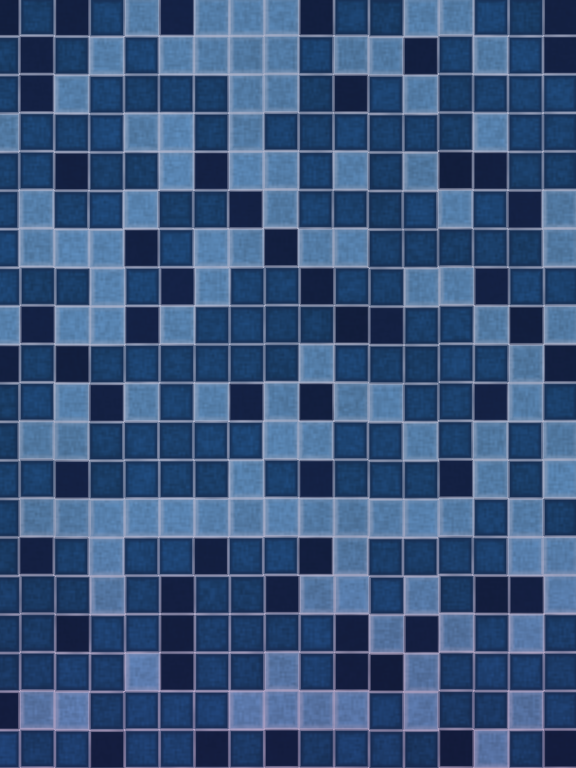
A Shadertoy shader for this texture:

```glsl
// Glass mosaic wall: small navy, teal-blue and pale-blue tiles in pale grout.
// A slightly uneven grid gives each cell a hashed kind; every tile gets a rim,
// a brushed grain and a soft tint, then the grout is laid over the seams.

const vec2 TILES = vec2(16.5, 19.93);        // repeats across and down
const vec2 GRID_OFFSET = vec2(0.44, 0.014);  // where the first seams fall

const vec3 NAVY       = vec3(0.075, 0.125, 0.255);
const vec3 BLUE       = vec3(0.105, 0.245, 0.410);
const vec3 BLUE_RIM   = vec3(0.090, 0.175, 0.315);
const vec3 PALE       = vec3(0.325, 0.485, 0.650);
const vec3 PALE_RIM   = vec3(0.500, 0.590, 0.715);
const vec3 GROUT      = vec3(0.680, 0.700, 0.790);

float hash(vec2 p) {
    vec3 q = fract(vec3(p.xyx) * 0.1031);
    q += dot(q, q.yzx + 33.33);
    return fract((q.x + q.y) * q.z);
}

float noise(vec2 p) {
    vec2 i = floor(p), f = fract(p);
    f = f * f * (3.0 - 2.0 * f);
    return mix(mix(hash(i), hash(i + vec2(1, 0)), f.x),
               mix(hash(i + vec2(0, 1)), hash(i + vec2(1, 1)), f.x), f.y);
}

// At most one navy tile in each run of four, and some rows nearly without.
bool isNavy(vec2 cell) {
    float shift = floor(4.0 * hash(vec2(cell.y, 71.0)));
    float column = cell.x + shift;
    vec2 run = vec2(floor(column / 4.0), cell.y);
    float chance = hash(vec2(cell.y, 19.0)) < 0.33 ? 0.1 : 0.82;
    float slot = floor(4.0 * hash(run + 43.0));
    return hash(run + 7.0) < chance && mod(column, 4.0) == slot;
}

// Nudges the seams of each row and column a little out of line.
vec2 unevenGrid(vec2 g, float amount) {
    g.x += amount * (hash(vec2(floor(g.y), 5.0)) - 0.5);
    g.y += amount * (hash(vec2(floor(g.x), 11.0)) - 0.5);
    return g;
}

vec3 tileColor(vec2 cell, vec2 f, vec2 g) {
    vec2 inset = min(f, 1.0 - f);
    float rim = 1.0 - smoothstep(0.05, 0.17, min(inset.x, inset.y));
    float grain = noise(g * vec2(15.0, 7.0)) + noise(g * vec2(6.0, 17.0)) - 1.0;
    float tone = hash(cell + 101.0) - 0.5;

    if (isNavy(cell)) return NAVY * (1.0 + 0.12 * tone + 0.04 * grain);

    if (hash(cell + 29.0) < 0.42) {
        // Pale glass: strongest light on the left and lower bevels.
        float left = 1.0 - smoothstep(0.07, 0.19, f.x);
        float low = 1.0 - smoothstep(0.05, 0.18, f.y);
        float bevel = max(max(left, 0.75 * low), 0.4 * rim);
        vec3 body = PALE * (1.0 + 0.10 * tone + 0.10 * grain);
        return mix(body, PALE_RIM, bevel * (0.75 + 0.2 * grain));
    }

    // Deep blue glass: darker rim and a faint glow towards the middle.
    vec3 body = BLUE * (1.0 + 0.16 * tone + 0.13 * grain);
    body *= 1.05 - 0.25 * dot(f - 0.5, f - 0.5);
    return mix(body, BLUE_RIM, 0.75 * rim);
}

// Soft coverage of a seam along each axis.
vec2 seamCoverage(vec2 f, vec2 halfWidth, vec2 pixel) {
    vec2 d = min(f, 1.0 - f);
    vec2 soft = max(vec2(0.026), 0.7 * pixel);
    return 1.0 - smoothstep(halfWidth - soft, halfWidth + soft, d);
}

void mainImage(out vec4 fragColor, in vec2 fragCoord) {
    vec2 uv = fragCoord / iResolution.xy;
    vec2 g = unevenGrid(uv * TILES + GRID_OFFSET, 0.05);
    vec2 cell = floor(g), f = fract(g);
    vec3 color = tileColor(cell, f, g);

    // Grout: horizontals clearer than verticals, brightest at the crossings.
    vec2 seam = seamCoverage(f, vec2(0.038, 0.034), TILES / iResolution.xy);
    float wear = 0.82 + 0.3 * noise(g * 2.3 + 17.0);
    float grout = max(0.62 * seam.x, 0.76 * seam.y) * wear;
    grout = max(grout, seam.x * seam.y);
    color = mix(color, GROUT, clamp(grout, 0.0, 1.0));

    // Lighting drifts slowly and turns violet near the bottom.
    float violet = 1.0 - smoothstep(0.0, 0.4, uv.y);
    color *= mix(vec3(1.0), vec3(1.04, 0.91, 0.97), violet);
    color *= 0.96 + 0.08 * noise(uv * 3.0 + 4.0);
    fragColor = vec4(color, 1.0);
}
```
